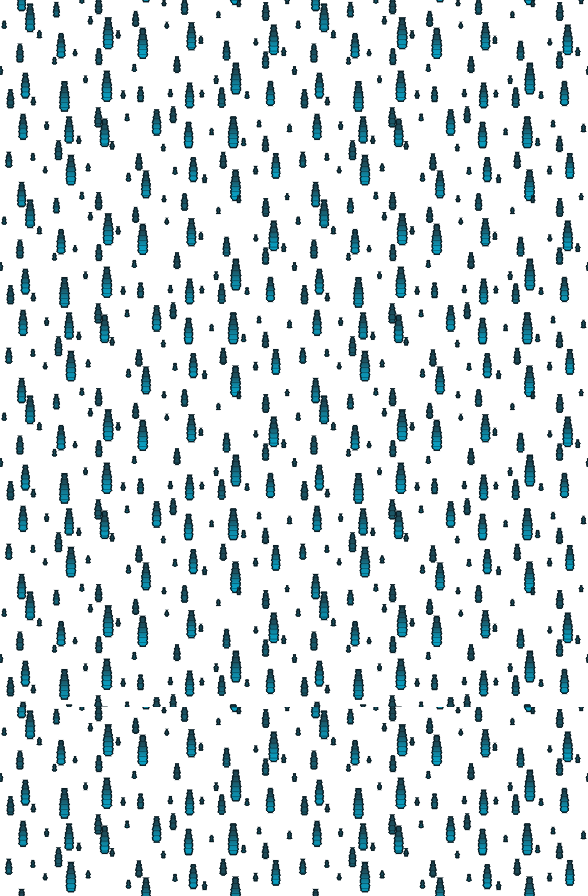
Give the GLSL for this pattern, as a Shadertoy shader.

```glsl
// Falling teal raindrops in three sizes, scattered on a repeating white tile.

#define CANVAS vec2(336.0, 512.0)  // design units over the whole canvas
#define TILE vec2(168.0, 112.0)    // one repeat, two across
#define SEAM 404.0                 // depth at which the repeat starts over
#define DROPS 84
#define LARGE 24                   // the first drops are large
#define MEDIUM 44                  // then medium up to here, the rest small
#define RIM 0.85                   // outline width
#define PAPER vec3(1.0)
#define INK vec3(0.03, 0.11, 0.14)
#define TEAL vec3(0.12, 0.28, 0.33)
#define CYAN vec3(0.03, 0.64, 0.78)

vec2 hash2(float n) {
    return fract(sin(vec2(n * 12.99 + 1.7, n * 78.23 + 4.1)) * 4375.85);
}

// Low-discrepancy scatter with a little jitter.
vec2 dropCentre(float n) {
    vec2 jitter = (hash2(n) - 0.5) * vec2(5.0, 11.0);
    return fract(n * vec2(0.5698, 0.7549) + vec2(0.10, 0.12)) * TILE + jitter;
}

vec2 dropHalfSize(int i, float vary) {
    if (i < LARGE) return vec2(2.5 + 0.5 * vary, 7.2 + 2.0 * vary);
    if (i < MEDIUM) return vec2(1.9 + 0.3 * vary, 4.4 + 1.5 * vary);
    return vec2(1.25 + 0.2 * vary, 2.0 + 0.6 * vary);
}

// Narrow head, wider foot and ragged sides; y points down.
float dropDistance(vec2 p, vec2 halfSize, float seed) {
    float t = p.y / halfSize.y;
    float width = halfSize.x * mix(0.6, 1.0, smoothstep(-0.9, 0.1, t));
    width *= mix(1.0, 0.6, smoothstep(0.75, 1.0, t));
    width += 0.18 * sin(p.y * 2.3 + seed) + 0.12 * sin(p.y * 4.1 - seed * 2.0);
    return max(abs(p.x) - width, abs(p.y) - halfSize.y);
}

// Dark head brightening to a cyan foot, crossed by faint bands.
vec3 dropColour(vec2 p, vec2 halfSize, float dist, float glow) {
    float light = smoothstep(-0.6, 0.7, p.y / halfSize.y) * glow;
    vec3 body = mix(TEAL, CYAN, light);
    body *= 1.0 - 0.3 * smoothstep(0.5, 1.0, sin(p.y * 2.2));
    return mix(body, INK, smoothstep(-RIM - 0.4, -RIM + 0.4, dist));
}

void mainImage(out vec4 fragColor, in vec2 fragCoord) {
    vec2 p = fragCoord / iResolution.xy * CANVAS;
    float soft = 0.6 * CANVAS.y / iResolution.y;

    // Measure down from the top and restart the repeat at the seam.
    p.y = CANVAS.y - p.y;
    p.y -= SEAM * step(SEAM, p.y);
    vec2 q = mod(p, TILE);

    vec3 colour = PAPER;
    for (int i = 0; i < DROPS; i++) {
        float n = float(i);
        vec2 d = q - dropCentre(n);
        d -= TILE * round(d / TILE);  // wrap across the tile edges

        vec2 vary = hash2(n + 97.0);
        vec2 halfSize = dropHalfSize(i, vary.x);
        float dist = dropDistance(d, halfSize, vary.y * 6.28);
        float glow = i < LARGE ? 0.75 + 0.25 * vary.y : 0.45 * vary.y;

        float cover = 1.0 - smoothstep(-soft, soft, dist);
        colour = mix(colour, dropColour(d, halfSize, dist, glow), cover);
    }
    fragColor = vec4(colour, 1.0);
}
```
